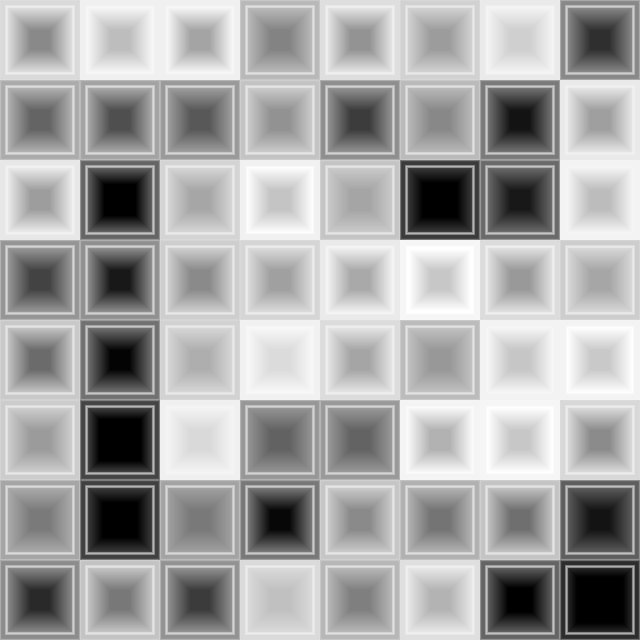
This pattern is drawn by a three.js fragment shader. Its source:

```glsl
varying vec2 vUv;

const float TILES = 8.0;            // repeats across and down
const float DARKEST_EDGE = 0.08;
const float LIGHTEST_EDGE = 0.98;
const float EDGE_BIAS = 0.4;        // below 1 favours light tiles
const float MIN_DEPTH = 0.02;
const float MAX_DEPTH = 0.30;
const float DARK_TILE_DEPTH = 0.40; // extra depth for dark tiles
const float MAX_GLOW = 0.07;

// Distances from the tile centre, in tile widths
const float PLATEAU = 0.12;
const float SLOPE_END = 0.42;
const float FRAME_RADIUS = 0.418;
const float FRAME_HALF_WIDTH = 0.015;
const float SEAM_HALF_WIDTH = 0.012;
const float SOFTNESS = 0.012;

const float FRAME_TONE = 0.96;
const float FRAME_OPACITY = 0.65;
const float SEAM_TONE = 0.88;
const float SEAM_OPACITY = 0.45;

float hash(vec2 p) {
  return fract(sin(dot(p, vec2(127.1, 311.7))) * 43758.5453);
}

float softLine(float distanceToLine, float halfWidth) {
  return 1.0 - smoothstep(halfWidth - SOFTNESS, halfWidth + SOFTNESS, abs(distanceToLine));
}

void main() {
  vec2 grid = vUv * TILES;
  vec2 tile = floor(grid);
  vec2 offset = abs(fract(grid) - 0.5);
  float radius = max(offset.x, offset.y);

  // Tones chosen per tile
  float edgeTone = mix(DARKEST_EDGE, LIGHTEST_EDGE, pow(hash(tile + 3.0), EDGE_BIAS));
  float depth = mix(MIN_DEPTH, MAX_DEPTH, hash(tile + 17.3))
              + DARK_TILE_DEPTH * (1.0 - edgeTone);
  float glow = MAX_GLOW * hash(tile + 41.7) * edgeTone;

  // Square recess sinking to a flat centre
  float slope = clamp((SLOPE_END - radius) / (SLOPE_END - PLATEAU), 0.0, 1.0);
  float inside = 1.0 - smoothstep(FRAME_RADIUS - SOFTNESS, FRAME_RADIUS + SOFTNESS, radius);
  float tone = clamp(edgeTone + glow * inside * (1.0 - slope) - depth * slope, 0.0, 1.0);

  // Pale inset frame and faint seams, never darker than the tile
  float frame = softLine(radius - FRAME_RADIUS, FRAME_HALF_WIDTH);
  tone = mix(tone, max(tone, FRAME_TONE), FRAME_OPACITY * frame);
  float seam = softLine(radius - 0.5, SEAM_HALF_WIDTH);
  tone = mix(tone, max(tone, SEAM_TONE), SEAM_OPACITY * seam);

  gl_FragColor = vec4(vec3(tone), 1.0);
}
```
